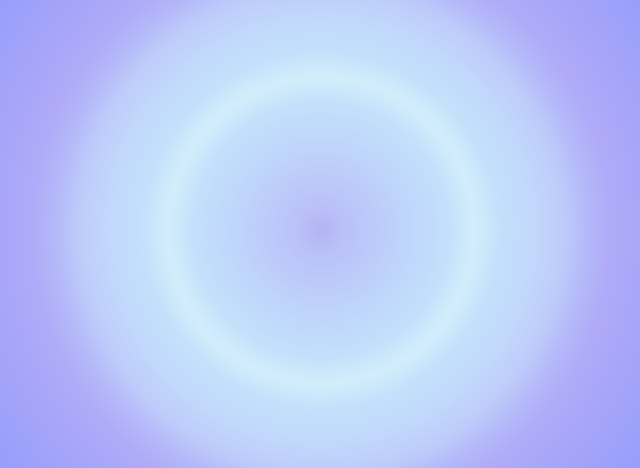
Give the GLSL for this background, as a Shadertoy shader.

```glsl
// Fades from one colour to the next between two radii
vec3 fadeTo(vec3 base, vec3 next, float inner, float outer, float radius) {
    return mix(base, next, clamp((radius - inner) / (outer - inner), 0.0, 1.0));
}

// Soft bell-shaped band around a given radius
float softBand(float radius, float middle, float width) {
    float d = (radius - middle) / width;
    return exp(-d * d);
}

// Lavender core opening into a pale blue disc
vec3 innerDisc(float radius) {
    vec3 core = vec3(0.710, 0.710, 0.960);
    vec3 periwinkle = vec3(0.727, 0.755, 0.973);
    vec3 softBlue = vec3(0.740, 0.795, 0.978);
    vec3 paleBlue = vec3(0.752, 0.845, 0.985);
    vec3 skyBlue = vec3(0.765, 0.885, 0.985);

    vec3 color = fadeTo(core, periwinkle, 0.01, 0.05, radius);
    color = fadeTo(color, softBlue, 0.05, 0.12, radius);
    color = fadeTo(color, paleBlue, 0.12, 0.20, radius);
    return fadeTo(color, skyBlue, 0.20, 0.29, radius);
}

// Blue halo falling through lilac to indigo corners
vec3 outerHalo(vec3 base, float radius) {
    vec3 haze = vec3(0.760, 0.850, 0.985);
    vec3 mist = vec3(0.743, 0.795, 0.982);
    vec3 violet = vec3(0.703, 0.722, 0.975);
    vec3 lilac = vec3(0.692, 0.673, 0.972);
    vec3 iris = vec3(0.657, 0.650, 0.975);
    vec3 indigo = vec3(0.590, 0.620, 0.980);

    vec3 color = fadeTo(base, haze, 0.36, 0.45, radius);
    color = fadeTo(color, mist, 0.45, 0.52, radius);
    color = fadeTo(color, violet, 0.52, 0.57, radius);
    color = fadeTo(color, lilac, 0.57, 0.615, radius);
    color = fadeTo(color, iris, 0.615, 0.69, radius);
    return fadeTo(color, indigo, 0.69, 0.85, radius);
}

void mainImage(out vec4 fragColor, in vec2 fragCoord) {
    // Distances in canvas heights from the glow centre
    vec2 center = vec2(0.502, 0.508);
    vec2 p = (fragCoord - center * iResolution.xy) / iResolution.y;
    float radius = length(p);

    vec3 color = outerHalo(innerDisc(radius), radius);

    // Luminous ring
    vec3 ringLight = vec3(0.825, 0.930, 0.982);
    color = mix(color, ringLight, 0.9 * softBand(radius, 0.327, 0.034));

    fragColor = vec4(color, 1.0);
}
```
